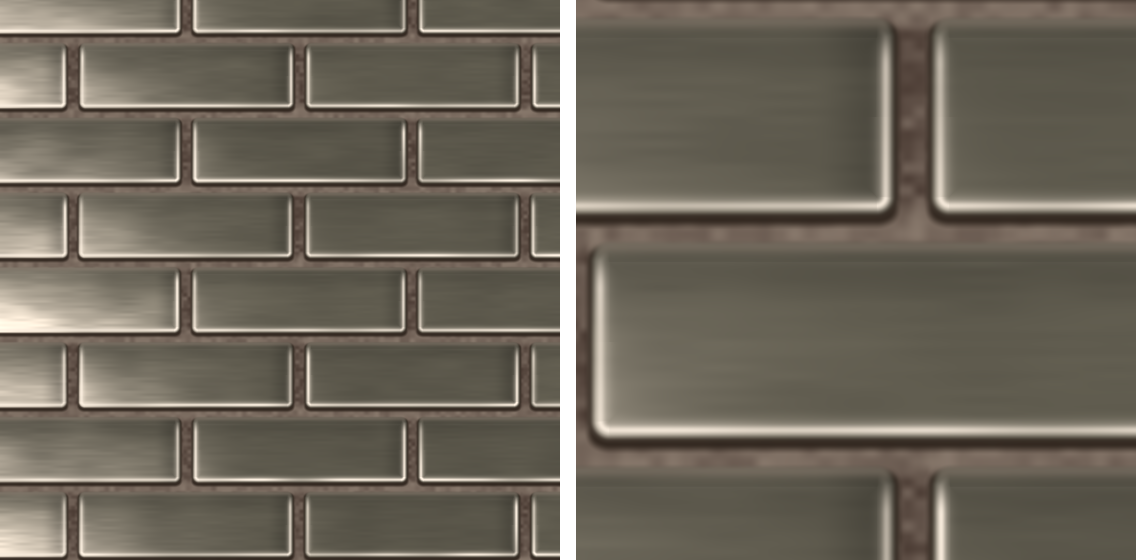
Left, the full canvas; right, a detail of the centre.
A WebGL 2 fragment shader for this texture:

```glsl
#version 300 es
precision highp float;
// Brushed steel tiles in running bond, set in brown mesh-backed grout.
// Each tile is a rounded box: its distance field gives the bright bevel,
// the dark edge and the cast shadow; stretched noise gives the brushing.

uniform vec2 u_resolution;
out vec4 fragColor;

float hash(vec2 p) {
  vec3 q = fract(vec3(p.xyx) * 0.1031);
  q += dot(q, q.yzx + 33.33);
  return fract((q.x + q.y) * q.z);
}

float noise(vec2 p) {
  vec2 i = floor(p), f = fract(p);
  f = f * f * (3.0 - 2.0 * f);
  return mix(mix(hash(i), hash(i + vec2(1, 0)), f.x),
             mix(hash(i + vec2(0, 1)), hash(i + vec2(1, 1)), f.x), f.y);
}

float roundedBox(vec2 p, vec2 halfSize, float radius) {
  vec2 q = abs(p) - halfSize + radius;
  return length(max(q, 0.0)) + min(max(q.x, q.y), 0.0) - radius;
}

// Gaussian line of the given half width around zero
float band(float x, float width) {
  return exp(-x * x / (width * width));
}

vec3 groutColor(vec2 uv, vec2 local, vec2 halfSize) {
  float grain = noise(uv * 110.0);
  vec3 color = mix(vec3(0.42, 0.36, 0.32), vec3(0.53, 0.47, 0.42), grain);

  // Upright joints are deeper, with mesh knots showing through
  float joint = smoothstep(-0.002, 0.003, abs(local.x) - halfSize.x);
  float depth = joint * smoothstep(0.063, 0.046, abs(local.y));
  float knot = noise(vec2(uv.x * 130.0, uv.y * 150.0));
  vec3 deep = mix(vec3(0.27, 0.21, 0.18), vec3(0.44, 0.38, 0.34), knot);
  return mix(color, deep, depth * 0.85);
}

vec3 steelColor(vec2 uv, vec2 local, vec2 halfSize, vec2 id) {
  float tone = hash(id + 17.0);
  vec3 color = vec3(0.365, 0.350, 0.300) * (0.96 + 0.08 * tone);

  // Faint horizontal brushing and broad cloudy marks
  float brush = noise(uv * vec2(26.0, 210.0) + id * 9.0) - 0.5;
  float cloud = noise(uv * vec2(14.0, 26.0) + id * 5.0) - 0.5;
  color *= 1.0 + 0.05 * brush + 0.09 * cloud;

  // Light from the left, strongest low on each tile
  float low = smoothstep(halfSize.y, -halfSize.y, local.y);
  float sheen = pow(smoothstep(0.62, -0.06, uv.x), 1.6);
  sheen *= (0.38 + 0.45 * tone) * (0.35 + 0.95 * low) * (1.0 + 0.5 * cloud);
  float leftGlow = exp(-(local.x + halfSize.x) / 0.035) * (0.06 + 0.32 * low);
  leftGlow *= smoothstep(0.85, 0.1, uv.x);
  color += vec3(0.58, 0.54, 0.52) * (sheen * (1.0 + 0.2 * brush) + leftGlow);

  // Tiles darken softly toward their right end and upper edge
  color *= 1.0 - 0.16 * smoothstep(halfSize.x - 0.05, halfSize.x - 0.01, local.x);
  return color * (1.0 - 0.10 * smoothstep(0.015, 0.050, local.y));
}

void main() {
  vec2 uv = gl_FragCoord.xy / min(u_resolution.x, u_resolution.y);
  float pixel = 1.0 / min(u_resolution.x, u_resolution.y);

  // Running bond: every other course moves by half a tile
  vec2 pitch = vec2(0.4036, 0.1336);
  vec2 halfSize = vec2(0.1925, 0.0590);
  float row = floor((uv.y - 0.0625) / pitch.y + 0.5);
  float start = 0.3325 + 0.5 * pitch.x * mod(row, 2.0);
  float column = floor((uv.x - start) / pitch.x + 0.5);
  vec2 id = vec2(column, row) + 20.0;
  vec2 local = uv - vec2(start, 0.0625) - vec2(column, row) * pitch;
  local.x += 0.003 * (hash(id) - 0.5);

  // Distance to the tile edge and the direction that edge faces
  float d = roundedBox(local, halfSize, 0.012);
  vec2 facing = normalize(max(abs(local) - halfSize + 0.012, 1e-4)) * sign(local);
  float below = smoothstep(0.2, 0.9, -facing.y);
  float notAbove = smoothstep(1.0, 0.3, facing.y);

  // Grout with the shadow below and beside the tile
  vec3 shadowColor = vec3(0.18, 0.14, 0.11);
  vec3 color = groutColor(uv, local, halfSize);
  float shadow = smoothstep(mix(0.0042, 0.0085, below), mix(-0.001, 0.002, below), d);
  color = mix(color, shadowColor, shadow * mix(0.72, 0.92, below) * notAbove);

  // Steel face with its bevel: a sharp glint inside a wider soft glow
  vec3 steel = steelColor(uv, local, halfSize, id);
  float wear = 0.6 + 0.55 * noise(uv * 13.0 + id * 3.0);
  float glint = 0.85 * abs(facing.x) * smoothstep(0.060, 0.030, local.y);
  glint = min(glint + 0.9 * max(-facing.y, 0.0), 1.0) * wear;
  float glow = 0.60 * band(d + 0.0062, 0.0026) + 0.40 * band(d + 0.0068, 0.0055);
  steel = mix(steel, vec3(1.0, 0.95, 0.89), min(glint * glow, 1.0));

  // Upper edge takes a faint warm line; the others fall into shadow
  float above = smoothstep(0.3, 1.0, facing.y);
  steel = mix(steel, vec3(0.52, 0.47, 0.42), 0.55 * above * band(d + 0.002, 0.0045));
  float rim = smoothstep(-0.0040, 0.0005, d) * notAbove;
  steel = mix(steel, shadowColor, 0.75 * rim);

  float soft = max(0.0022, pixel);
  color = mix(color, steel, smoothstep(soft, -soft, d));
  fragColor = vec4(color, 1.0);
}
```
